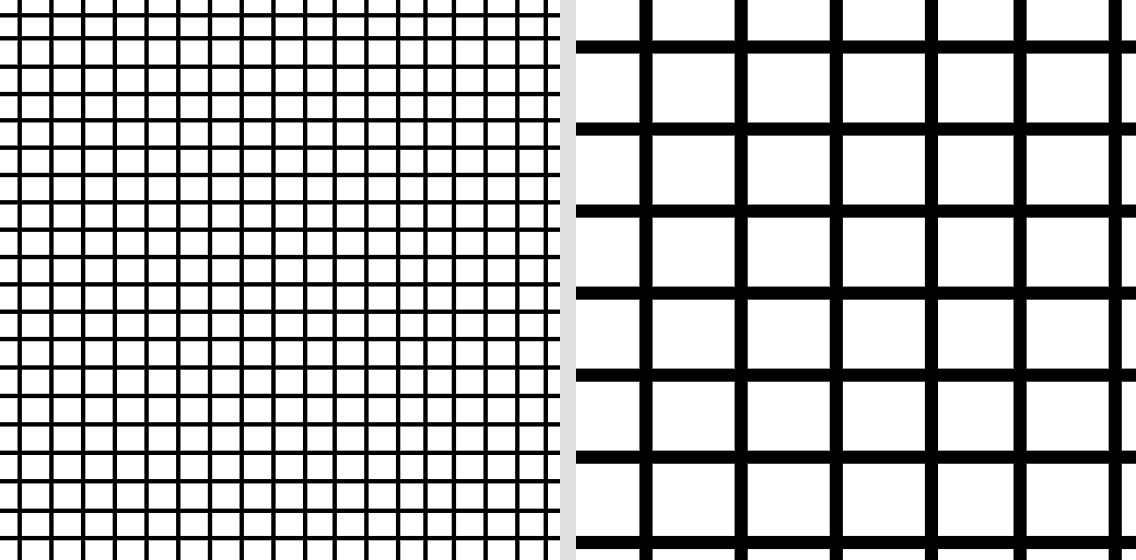
Left: the whole. Right: its middle third, enlarged.
Reproduce this pattern procedurally as a Shadertoy shader.

```glsl
// Black grid on white: 18 upright and 20 level lines of equal width.
// Each line sits at an even pitch plus small stepwise shifts in spacing;
// loops find the nearest line, and its edge is smoothed over one pixel.

#define UNITS 512.0             // grid units along each side of the canvas
#define COLUMNS 18              // upright lines
#define ROWS 20                 // level lines
#define FIRST vec2(18.0, 14.0)  // first line from the left and from the top
#define PITCH vec2(29.0, 25.0)  // regular spacing
#define LINE_WIDTH 4.0
#define INK vec3(0.0)
#define PAPER vec3(1.0)

// Centre of upright line i, with a few narrower gaps toward the right
float columnCentre(float i) {
    float shift = -2.0 * step(10.0, i) - 4.0 * step(13.0, i)
                - 3.0 * step(14.0, i) - 3.0 * step(17.0, i);
    return FIRST.x + PITCH.x * i + shift;
}

// Centre of level line j from the top, with wider gaps lower down
float rowCentre(float j) {
    float shift = -4.0 * step(1.0, j) + step(2.0, j) - step(4.0, j)
                + clamp(j - 12.0, 0.0, 5.0) + 2.0 * step(18.0, j);
    return FIRST.y + PITCH.y * j + shift;
}

// Share of a pixel covered by a line whose centre is at the given distance
vec2 lineCoverage(vec2 distance, vec2 pixel) {
    return clamp((0.5 * LINE_WIDTH - distance) / pixel + 0.5, 0.0, 1.0);
}

void mainImage(out vec4 fragColor, in vec2 fragCoord) {
    vec2 pixel = UNITS / iResolution.xy;
    vec2 p = fragCoord * pixel;
    p.y = UNITS - p.y;  // rows count down from the top

    // Distance to the nearest line on each axis
    vec2 nearest = vec2(UNITS);
    for (int i = 0; i < COLUMNS; i++)
        nearest.x = min(nearest.x, abs(p.x - columnCentre(float(i))));
    for (int j = 0; j < ROWS; j++)
        nearest.y = min(nearest.y, abs(p.y - rowCentre(float(j))));

    // Union of both line sets
    vec2 cover = lineCoverage(nearest, pixel);
    fragColor = vec4(mix(PAPER, INK, max(cover.x, cover.y)), 1.0);
}
```
